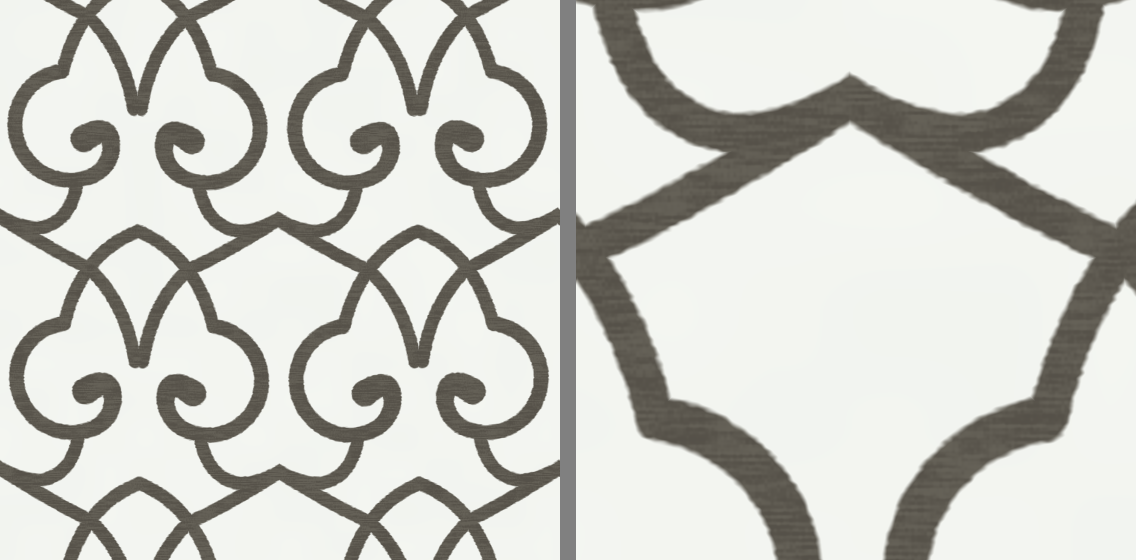
Left, the full canvas; right, a detail of the centre.
Give the GLSL for this pattern, as a Shadertoy shader.

```glsl
const float UNITS = 768.0;                 // design units per canvas height
const vec2  REPEAT = vec2(383.5, 346.0);   // motif spacing
const vec2  ORIGIN = vec2(190.0, 300.0);   // axis and top of one motif
const float SKEW = 0.006;                  // sideways drift per row
const float BOW = 2.5;                     // vertical sag of the cloth
const float HEADROOM = 16.0;               // space kept above the motif
const float LINE = 9.0;                    // half width of the bands
const float LOBE_LINE = 10.2;              // half width of the lobes
const float LOBE_RADIUS = 75.0;
const vec2  LOBE_CENTER = vec2(93.0, 220.0);
const vec2  LOBE_AXIS = vec2(0.990, 0.139);
const float CURL_LINE = 12.0;
const float HEAD_LINE = 18.0;
const float ROUGHNESS = 1.3;
const float SOFTNESS = 1.5;
const int   STEPS = 12;
const vec3  CLOTH = vec3(0.952, 0.960, 0.942);
const vec3  INK_DARK = vec3(0.335, 0.318, 0.285);
const vec3  INK_LIGHT = vec3(0.395, 0.380, 0.342);
const float TAU = 6.2831853;

float hash(vec2 p) {
    return fract(sin(dot(p, vec2(127.1, 311.7))) * 43758.5453);
}

float noise(vec2 p) {
    vec2 i = floor(p), f = fract(p);
    f = f * f * (3.0 - 2.0 * f);
    return mix(mix(hash(i), hash(i + vec2(1, 0)), f.x),
               mix(hash(i + vec2(0, 1)), hash(i + vec2(1, 1)), f.x), f.y);
}

// Quadratic curve drawn as a band whose half width runs from w0 to w1
float band(vec2 p, vec2 a, vec2 b, vec2 c, float w0, float w1) {
    float d = 1e5;
    vec2 start = a;
    for (int i = 1; i <= STEPS; i++) {
        float t = float(i) / float(STEPS);
        vec2 end = mix(mix(a, b, t), mix(b, c, t), t);
        vec2 s = end - start;
        float h = clamp(dot(p - start, s) / dot(s, s), 0.0, 1.0);
        float along = (float(i) - 1.0 + h) / float(STEPS);
        d = min(d, length(p - start - s * h) - mix(w0, w1, along));
        start = end;
    }
    return d;
}

// Half ring facing LOBE_AXIS, with round ends
float lobe(vec2 p) {
    p -= LOBE_CENTER;
    vec2 side = vec2(-LOBE_AXIS.y, LOBE_AXIS.x);
    vec2 q = vec2(dot(p, LOBE_AXIS), abs(dot(p, side)));
    float d = q.x > 0.0 ? abs(length(q) - LOBE_RADIUS)
                        : length(q - vec2(0.0, LOBE_RADIUS));
    return d - LOBE_LINE;
}

// Right half of the motif, y pointing down
float motif(vec2 p) {
    vec2 crossing = vec2(68, 69), curl = vec2(36, 252), sag = vec2(138, 361);
    // Pointed arch, roof and hanging V
    float d = band(p, vec2(0, 17), vec2(78, 48), vec2(102, 145), LINE, LINE);
    d = min(d, band(p, vec2(198, -5), vec2(120, 45), crossing, LINE, LINE));
    d = min(d, band(p, crossing, vec2(18, 115), vec2(5, 196), LINE, LINE));
    // Lobe ending in a swollen curl
    d = min(d, lobe(p));
    d = min(d, band(p, vec2(83, 294), vec2(43, 289), curl, LOBE_LINE, CURL_LINE));
    d = min(d, band(p, curl, vec2(36, 212), vec2(74, 238), CURL_LINE, HEAD_LINE));
    // Tail sweeping up to the next roof
    d = min(d, band(p, vec2(83, 296), vec2(92, 355), sag, LINE, LINE));
    return min(d, band(p, sag, vec2(168, 360), vec2(198, 340), LINE, LINE));
}

void mainImage(out vec4 fragColor, in vec2 fragCoord) {
    float pixel = UNITS / iResolution.y;
    vec2 cloth = vec2(fragCoord.x, iResolution.y - fragCoord.y) * pixel;

    // Repeat, then mirror about the motif axis
    vec2 p = cloth - ORIGIN;
    p.x -= SKEW * (p.y - 100.0);
    p.y += BOW * cos(TAU * cloth.x / UNITS);
    p.x = abs(mod(p.x + 0.5 * REPEAT.x, REPEAT.x) - 0.5 * REPEAT.x);
    p.y = mod(p.y + HEADROOM, REPEAT.y) - HEADROOM;

    // Each tail reaches into the row below
    float d = min(motif(p), motif(p + vec2(0.0, REPEAT.y)));

    // Ragged printed edge
    d += ROUGHNESS * (noise(cloth * vec2(0.25, 0.45)) - 0.5);
    float edge = max(SOFTNESS, 0.75 * pixel);
    float ink = 1.0 - smoothstep(-edge, edge, d);

    // Woven streaks in the ink, faint grain in the cloth
    float weave = 0.55 * noise(cloth * vec2(0.08, 0.65))
                + 0.25 * noise(cloth * vec2(0.7, 0.5) + 40.0)
                + 0.20 * noise(cloth * 0.03 + 90.0);
    vec3 inkColor = mix(INK_DARK, INK_LIGHT, smoothstep(0.2, 0.8, weave));
    vec3 clothColor = CLOTH + 0.008 * (noise(cloth * 0.02) - 0.5);
    fragColor = vec4(mix(clothColor, inkColor, ink), 1.0);
}
```
